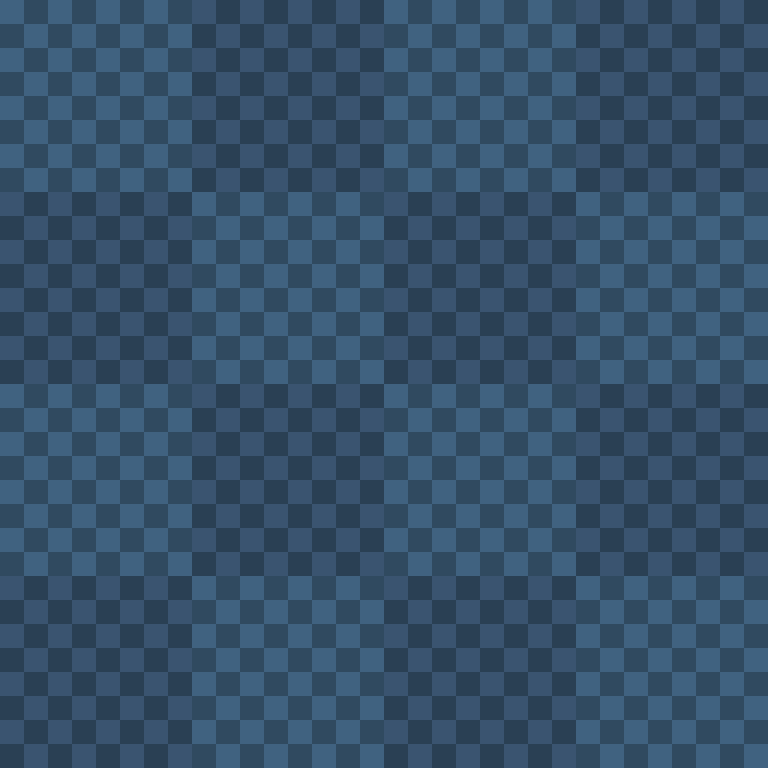
Write a Shadertoy shader that draws this pattern.

```glsl
const float CELLS = 32.0;   // small squares across and down
const float BLOCKS = 4.0;   // large squares across and down

const vec3 BRIGHT_LIGHT = vec3(0.251, 0.384, 0.502);
const vec3 BRIGHT_DARK = vec3(0.188, 0.290, 0.376);
const vec3 DIM_LIGHT = vec3(0.227, 0.329, 0.439);
const vec3 DIM_DARK = vec3(0.165, 0.251, 0.329);

// Checkerboard coverage: 0 in the lower left square, 1 in its neighbours,
// with edges smoothed over one pixel
float checker(vec2 uv, float count) {
    vec2 pixel = count / iResolution.xy;
    vec2 edgeDistance = abs(mod(uv * count - 0.5, 2.0) - 1.0) - 0.5;
    vec2 wave = clamp(2.0 * edgeDistance / pixel, -1.0, 1.0);
    return 0.5 - 0.5 * wave.x * wave.y;
}

void mainImage(out vec4 fragColor, in vec2 fragCoord) {
    vec2 uv = fragCoord / iResolution.xy;

    // Fine checks, in a dim and a bright pair of tones
    float cell = checker(uv, CELLS);
    vec3 dim = mix(DIM_DARK, DIM_LIGHT, cell);
    vec3 bright = mix(BRIGHT_DARK, BRIGHT_LIGHT, cell);

    // Coarse checks choose the pair
    fragColor = vec4(mix(dim, bright, checker(uv, BLOCKS)), 1.0);
}
```
